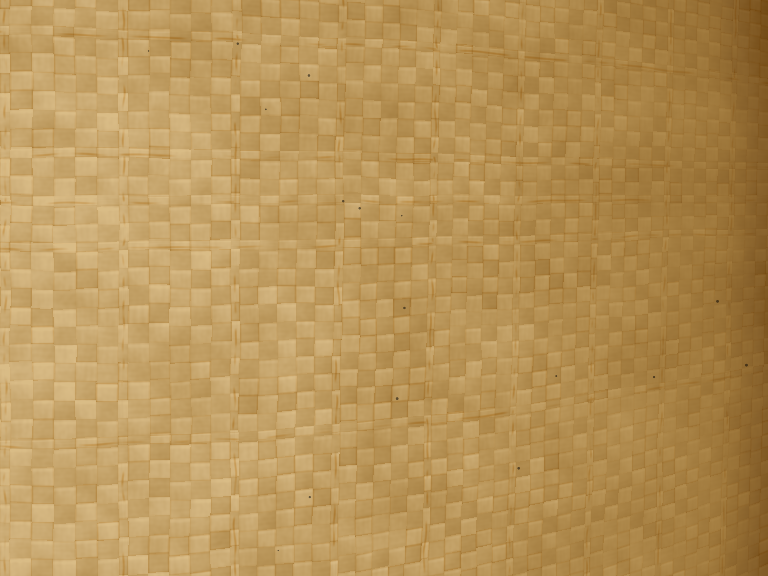
Write a Shadertoy shader that draws this texture.

```glsl
// Straw-coloured sheet of woven flat tapes, seen at a slant and darker to the right.
// Bent canvas coordinates give tape numbers; narrow folded tapes form the seams,
// and a checkerboard of over/under cells is shaded with creases, noise and specks.

float hash(vec2 p) {
    vec3 q = fract(p.xyx * vec3(0.1031, 0.1030, 0.0973));
    q += dot(q, q.yzx + 33.33);
    return fract((q.x + q.y) * q.z);
}

vec2 gradient(vec2 cell) {
    float angle = 6.2832 * hash(cell);
    return vec2(cos(angle), sin(angle));
}

// Gradient noise, about -0.7 to 0.7
float noise(vec2 p) {
    vec2 i = floor(p), f = p - i;
    vec2 w = f * f * f * (f * (f * 6.0 - 15.0) + 10.0);
    vec2 e = vec2(1, 0);
    return mix(
        mix(dot(gradient(i), f), dot(gradient(i + e), f - e), w.x),
        mix(dot(gradient(i + e.yx), f - e.yx), dot(gradient(i + 1.0), f - 1.0), w.x), w.y);
}

// Soft line along both ends of a unit interval
float crease(float f, float width) {
    return 1.0 - smoothstep(0.0, width, min(f, 1.0 - f));
}

// Five wide tapes and one narrow tape per period
float columnCoord(float period) {
    float t = fract(period) * 5.45;
    return 6.0 * floor(period) + (t < 0.45 ? t / 0.45 : t + 0.55);
}

// Each seam turns half a row's height into a whole narrow row
float rowCoord(float r) {
    float seams[5] = float[5](-9.0, -2.5, 0.0, 2.5, 13.0);
    float row = r;
    for (int i = 0; i < 5; i++) row += clamp(r - seams[i], 0.0, 0.5);
    return row;
}

void mainImage(out vec4 fragColor, in vec2 fragCoord) {
    vec2 p = fragCoord / iResolution.xy;
    vec2 q = fragCoord / iResolution.y;
    float down = 1.0 - p.y;

    // Perspective and slack of the sheet
    float s = p.x - 0.0065 + 0.018 * (down - 0.4) * smoothstep(0.2, 0.6, p.x);
    float period = s * (6.4 + 0.3 * s + 2.0 * s * s) + 0.04 + 0.022 * noise(q * 9.0);
    float r = (down - 0.339) / (0.0325 * (1.0 - 0.31 * p.x * p.x)) + 0.2 * noise(q * 6.0 + 40.0);
    vec2 weave = vec2(columnCoord(period), rowCoord(r));
    vec2 aa = min(fwidth(weave), 0.3);
    float rowSeam = smoothstep(1.3, 1.7, (rowCoord(r + 0.02) - rowCoord(r - 0.02)) / 0.04);

    // Cells, with rows staggered slightly from tape to tape
    weave.y += 0.24 * (hash(vec2(floor(weave.x), 3.0)) - 0.5) * (1.0 - rowSeam);
    vec2 cell = floor(weave), f = weave - cell;
    float columnSeam = 1.0 - step(0.5, mod(cell.x, 6.0));
    float over = mod(cell.x + cell.y, 2.0);
    float rnd = hash(cell + 71.0);

    // Broad light, falling off to the right, with soft glossy swells
    float tone = 0.95 - 0.30 * p.x - 0.48 * pow(p.x, 4.0) - 0.30 * smoothstep(0.92, 1.02, p.x);
    tone += 0.13 * noise(q * 2.6 + 9.0) + 0.12 * noise(q * vec2(5.0, 8.0) + 31.0);
    tone -= 0.10 * smoothstep(0.65, 1.0, p.y);
    float contrast = mix(1.0, 0.5, smoothstep(0.55, 1.0, p.x));

    // Over/under tapes, their fibre streaks and gentle bulge
    float streak = noise(over > 0.5 ? weave * vec2(5.0, 0.8) : weave * vec2(0.8, 5.0));
    float detail = 0.11 * (over - 0.5) + 0.14 * (rnd - 0.5) + 0.05 * streak;
    detail += 0.06 * (0.5 - f.y) + 0.06 * (f.x - 0.5) * (2.0 * over - 1.0);
    detail += 0.12 * noise(q * 24.0) + 0.05 * noise(q * 110.0);

    // Uneven shadow lines and the lit rims beside them
    float uneven = 0.15 + 1.2 * pow(hash(cell + 13.0), 2.0);
    float lineX = crease(f.x, 0.05 + aa.x);
    float lineY = crease(f.y, 0.05 + aa.y);
    detail -= uneven * (0.15 * lineX + 0.20 * lineY * (0.5 + 0.5 * over));
    detail += 0.08 * over * smoothstep(0.30, 0.14, f.y) * (1.0 - lineY);

    // Folded seams: bright ridges with broken warm creases
    float wander = 0.5 + 0.35 * noise(vec2(cell.x, weave.y * 0.7));
    float foldX = columnSeam * (1.0 - smoothstep(0.0, 0.1 + aa.x, abs(f.x - wander)));
    foldX *= smoothstep(-0.15, 0.35, noise(vec2(cell.x * 5.3, weave.y * 1.1)));
    float foldY = rowSeam * (1.0 - smoothstep(0.0, 0.1 + aa.y, abs(f.y - 0.75 + 0.3 * noise(q * 14.0))));
    foldY *= smoothstep(-0.15, 0.35, noise(vec2(weave.x * 0.6, cell.y * 3.7)));
    float fold = max(foldX, foldY);
    detail += 0.05 * max(columnSeam, rowSeam) - 0.27 * fold;
    tone = clamp(tone + detail * contrast, -0.5, 1.15);

    // Straw ramp, richer in its middle and warmer inside the creases
    vec3 color = mix(vec3(0.53, 0.38, 0.17), vec3(0.81, 0.69, 0.48), tone);
    color -= max(tone * (1.0 - tone), 0.0) * vec3(0.0, 0.05, 0.17);
    float warmth = max(fold, 0.5 * uneven * max(lineX, lineY)) * contrast;
    color += warmth * vec3(0.03, -0.01, -0.05);

    // Sparse dark specks
    vec2 grid = q * 18.0, id = floor(grid);
    vec2 centre = 0.2 + 0.6 * vec2(hash(id + 5.0), hash(id + 23.0));
    float radius = 0.02 + 0.025 * hash(id + 51.0);
    float pixel = 18.0 / iResolution.y;
    float speck = 1.0 - smoothstep(radius - pixel * 0.5, radius + pixel * 0.5, length(grid - id - centre));
    color *= 1.0 - 0.5 * speck * step(0.975, hash(id + 87.0));

    fragColor = vec4(color, 1.0);
}
```
